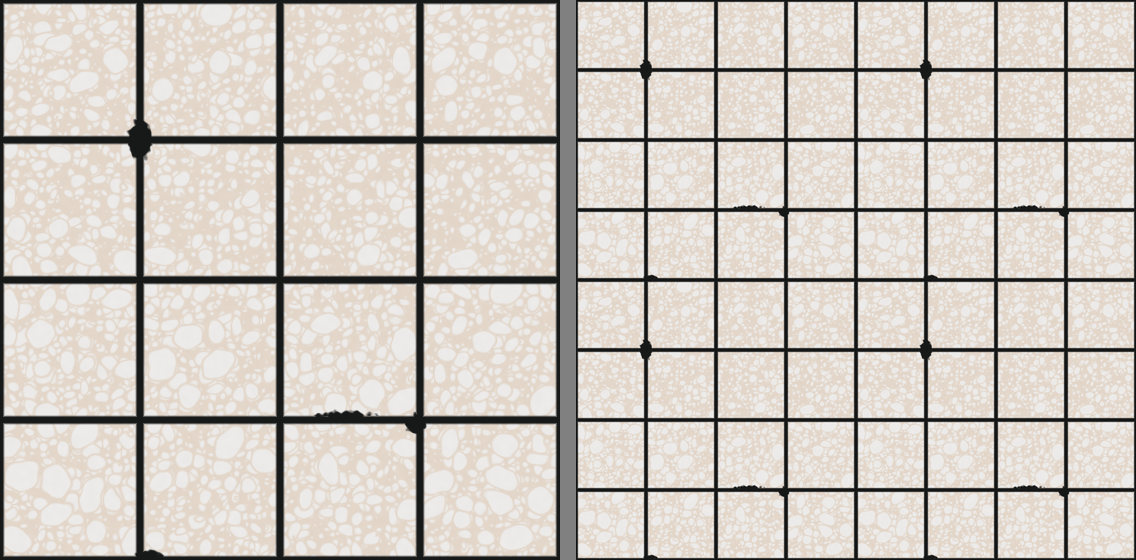
Left: one tile. Right: repeated 2 by 2.
A Shadertoy shader for this texture:

```glsl
// Square terrazzo tiles, four by four, with dark grout and a few chipped edges.
// Each tile packs pale pebbles from three sizes of jittered ellipse grids;
// smaller pebbles are trimmed so that they keep a gap around larger ones.

const float TILES = 4.0;
const float TAU = 6.28318;
const vec3 BASE = vec3(0.89, 0.84, 0.79);
const vec3 PEBBLE = vec3(0.925, 0.92, 0.912);
const vec3 GROUT = vec3(0.09, 0.095, 0.095);

// Worn spots in tile units: centre, radii
const vec4 CHIPS[4] = vec4[4](
    vec4(1.00, 3.00, 0.09, 0.17), vec4(2.46, 1.03, 0.20, 0.035),
    vec4(2.97, 0.97, 0.08, 0.08), vec4(1.06, 0.03, 0.10, 0.04));

vec4 hash4(vec2 p) {
    vec4 h = fract(p.xyxy * vec4(0.1031, 0.1030, 0.0973, 0.1099));
    h += dot(h, h.wzxy + 33.33);
    return fract((h.xxyz + h.yzzw) * h.zywx);
}

float cornerSlope(vec2 cell, vec2 offset, float period) {
    float a = TAU * hash4(mod(cell, period) + 7.0).x;
    return dot(vec2(cos(a), sin(a)), offset);
}

// Gradient noise that wraps after a whole number of cells
float gradientNoise(vec2 p, float period) {
    vec2 i = floor(p), f = fract(p), e = vec2(1.0, 0.0);
    vec2 u = f * f * f * (f * (f * 6.0 - 15.0) + 10.0);
    float low = mix(cornerSlope(i, f, period), cornerSlope(i + e, f - e, period), u.x);
    float high = mix(cornerSlope(i + e.yx, f - e.yx, period),
                     cornerSlope(i + 1.0, f - 1.0, period), u.x);
    return mix(low, high, u.y);
}

float smoothMax(float a, float b, float k) {
    float h = max(k - abs(a - b), 0.0) / k;
    return max(a, b) + h * h * k * 0.25;
}

// Distance to one size of pebbles; neighbours are kept apart by a gap
float pebbleLayer(vec2 p, float frequency, vec2 seed, float fill, float spread) {
    vec2 q = p * frequency, cell = floor(q);
    float nearest = 9.0, second = 9.0;
    for (int y = -1; y <= 1; y++)
    for (int x = -1; x <= 1; x++) {
        vec2 c = cell + vec2(x, y);
        vec4 h = hash4(c + seed);
        vec2 d = q - c - 0.15 - 0.7 * h.xy;
        float a = 0.7 + 2.6 * (h.z - 0.5);
        float stretch = 1.0 + 0.35 * fract(h.z * 17.0);
        d = mat2(cos(a), -sin(a), sin(a), cos(a)) * d;
        float dist = length(d * vec2(1.0 / stretch, stretch)) - (fill - spread * h.w);
        second = min(second, max(nearest, dist));
        nearest = min(nearest, dist);
    }
    return smoothMax(nearest, 0.5 * (nearest - second + 0.13), 0.08) / frequency;
}

// Pebbles of all sizes inside one tile
float pebbles(vec2 local, vec2 id, float richness) {
    vec2 seed = 40.0 + id * 37.0;
    float d = pebbleLayer(local, 4.0, seed, 0.40 + 0.11 * richness, 0.60);
    float medium = pebbleLayer(local, 8.0, seed + 211.0, 0.47 + 0.05 * richness, 0.45);
    d = min(d, smoothMax(medium, 0.015 - d, 0.012));
    float small = pebbleLayer(local, 15.0, seed + 433.0, 0.47 + 0.03 * richness, 0.42);
    return min(d, smoothMax(small, 0.012 - d, 0.010));
}

// Distance from the grout centre lines, lowered where edges are chipped
float groutDistance(vec2 p, float roughness) {
    vec2 edge = 0.5 - abs(fract(p) - 0.5);
    float d = min(edge.x, edge.y);
    for (int i = 0; i < 4; i++) {
        vec2 offset = p - CHIPS[i].xy, radii = CHIPS[i].zw;
        offset -= TILES * round(offset / TILES);
        vec2 s = abs(offset) / radii;
        float shape = mix(length(s), s.x + s.y, 0.4) - 1.0;
        d = min(d, shape * min(radii.x, radii.y) + 0.03 * roughness + 0.027);
    }
    return d;
}

void mainImage(out vec4 fragColor, in vec2 fragCoord) {
    vec2 uv = fragCoord / iResolution.xy;
    vec2 p = uv * TILES;
    float pixel = TILES / min(iResolution.x, iResolution.y);

    // Pebbles thin out towards the upper right
    vec2 wave = cos(TAU * (uv - vec2(0.15, 0.25)));
    float richness = 0.35 * wave.x + 0.55 * wave.y + 0.7 * gradientNoise(uv * 6.0, 6.0);
    vec2 warp = vec2(gradientNoise(uv * 40.0, 40.0), gradientNoise(uv * 40.0 + 13.0, 40.0));
    float stone = pebbles(fract(p) + 0.022 * warp, floor(p), richness);

    // Faint mottling on both materials
    float mottle = gradientNoise(uv * 64.0, 64.0);
    float soft = max(0.009, pixel);
    vec3 color = mix(PEBBLE, BASE, smoothstep(-soft, soft, stone)) + 0.010 * mottle;

    // Soft dark grout
    float line = groutDistance(p, gradientNoise(uv * 96.0, 96.0));
    float blur = max(0.0105, pixel);
    color = mix(GROUT, color, smoothstep(-blur, blur, line - 0.0275));
    fragColor = vec4(color, 1.0);
}
```
